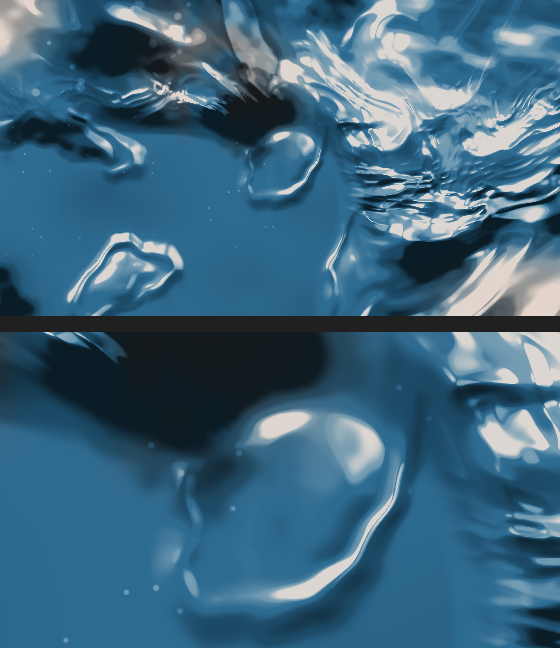
Top: the whole. Bottom: its middle third, enlarged.
Write a Shadertoy shader that draws this texture.

```glsl
const vec3 INK = vec3(0.04, 0.11, 0.15);
const vec3 DEEP = vec3(0.11, 0.29, 0.40);
const vec3 BLUE = vec3(0.18, 0.42, 0.57);
const vec3 SKY = vec3(0.45, 0.61, 0.70);
const vec3 PALE = vec3(0.86, 0.84, 0.82);
const vec3 WARM = vec3(1.07, 0.99, 0.94);

// Lobes and hollows: centre, then radii
const vec4 LOBES[6] = vec4[6](
    vec4(0.92, 0.54, 0.09, 0.17), vec4(1.17, 0.18, 0.12, 0.24),
    vec4(0.41, 0.13, 0.15, 0.10), vec4(0.24, 0.55, 0.22, 0.07),
    vec4(1.27, 0.58, 0.08, 0.22), vec4(1.62, 0.49, 0.26, 0.13));
const float TILTS[6] = float[6](-0.3, -0.4, 0.6, -0.25, 0.35, 0.5);
const vec4 HOLLOWS[6] = vec4[6](
    vec4(0.79, 0.61, 0.11, 0.08), vec4(0.39, 0.84, 0.13, 0.07),
    vec4(1.68, 0.32, 0.17, 0.05), vec4(1.38, 0.14, 0.07, 0.06),
    vec4(0.04, 0.05, 0.09, 0.05), vec4(0.16, 0.56, 0.16, 0.035));

float hash(vec2 p) {
    vec3 q = fract(vec3(p.xyx) * 0.1031);
    q += dot(q, q.yzx + 33.33);
    return fract((q.x + q.y) * q.z);
}

float noise(vec2 p) {
    vec2 i = floor(p), f = fract(p);
    f = f * f * f * (f * (f * 6.0 - 15.0) + 10.0);
    return mix(mix(hash(i), hash(i + vec2(1, 0)), f.x),
               mix(hash(i + vec2(0, 1)), hash(i + vec2(1, 1)), f.x), f.y);
}

float fbm(vec2 p) {
    return 0.57 * noise(p) + 0.29 * noise(p * 2.03 + 7.1) + 0.14 * noise(p * 4.1 + 3.7);
}

// Coordinates along and across a direction
vec2 rotate(vec2 v, float a) {
    return vec2(cos(a) * v.x + sin(a) * v.y, cos(a) * v.y - sin(a) * v.x);
}

float ellipse(vec2 p, vec4 shape, float tilt) {
    return length(rotate(p - shape.xy, tilt) / shape.zw);
}

vec2 wobble(vec2 p, float scale, float amount) {
    return p + amount * (vec2(fbm(p * scale), fbm(p * scale + 31.0)) - 0.5);
}

// Coordinates that fan out around the centre right
vec2 fan(vec2 p) {
    return rotate(p - vec2(1.22, 0.52), mix(-0.7, 0.55, smoothstep(0.6, 1.8, p.x)));
}

// Smeared ridges
float folds(vec2 p, float gain) {
    vec2 q = wobble(fan(p) * vec2(2.5, 3.5), 0.8, 1.9);
    float sum = 0.0, amp = 0.6;
    for (int i = 0; i < 4; i++) {
        float n = 2.0 * noise(q) - 1.0;
        sum += amp * (1.0 - sqrt(n * n + 0.015));
        q = rotate(q, 0.5) * 2.05 + 5.3;
        amp *= gain;
    }
    return sum;
}

// Zero on the calm pool, one where the paste is churned
float churn(vec2 p) {
    float edge = 0.57 - 0.8 * smoothstep(0.9, 1.45, p.x) + 0.3 * (noise(p * 4.0) - 0.5);
    return smoothstep(-0.1, 0.14, p.y - edge) * mix(0.4, 1.0, smoothstep(0.2, 0.62, p.x));
}

float height(vec2 p, float gain) {
    float h = 0.19 * churn(p) * folds(p, gain) + 0.012 * noise(p * 4.0);
    vec2 w = wobble(p, 5.0, 0.16);
    for (int i = 0; i < 6; i++) {
        float r = ellipse(w, LOBES[i], TILTS[i]);
        float rim = (r - 1.0) / 0.16;
        h += 0.026 * exp(-rim * rim) * smoothstep(0.2, 0.7, noise(w * 7.0))
           + 0.04 * smoothstep(1.1, 0.2, r);
    }
    return h;
}

vec3 paintRamp(float t) {
    vec3 c = mix(INK, DEEP, smoothstep(0.0, 0.26, t));
    c = mix(c, BLUE, smoothstep(0.26, 0.45, t));
    c = mix(c, SKY, smoothstep(0.47, 0.67, t));
    return mix(c, PALE, smoothstep(0.7, 1.0, t));
}

float glint(vec3 n, vec3 halfway) {
    return smoothstep(0.87, 1.0, dot(n, normalize(halfway)));
}

void mainImage(out vec4 fragColor, in vec2 fragCoord) {
    vec2 p = fragCoord / iResolution.y;
    float blur = smoothstep(0.17, 0.48, abs(p.y - 0.48));

    // Surface normal, softened away from the focal band
    float gain = mix(0.45, 0.25, blur), e = mix(0.006, 0.028, blur);
    float h = height(p, gain);
    vec2 slope = vec2(height(p + vec2(e, 0), gain), height(p + vec2(0, e), gain)) - h;
    vec3 n = normalize(vec3(-slope / e, 1.0));
    float rough = churn(p);

    // Body light, with broad bright and dark smears
    float tone = 0.40 + 0.35 * dot(n.xy, vec2(-0.35, 0.94)) + 0.16 * (fbm(p * 2.5) - 0.5);
    tone += 0.1 * (1.0 - rough) * (p.y - 0.35 * p.x);
    float smear = fbm(wobble(fan(p) * vec2(3.0, 5.0), 1.0, 1.0) + 11.0);
    tone += rough * (1.15 * (smear - 0.5) + 0.03);
    tone -= 0.3 * rough * smoothstep(0.1, 0.03, h);

    // Translucent lobes and soft, uneven hollows
    vec2 w = wobble(p, 6.0, 0.16);
    float murk = 0.25 + 0.4 * fbm(p * 11.0 + 5.0);
    for (int i = 0; i < 6; i++) {
        float r = ellipse(w, LOBES[i], TILTS[i]);
        tone += 0.28 * smoothstep(1.2, 0.5, r) * (fbm(p * 7.0) - 0.15);
        tone -= murk * smoothstep(1.6, 0.5, ellipse(w, HOLLOWS[i], -0.15));
    }

    // Wet highlights
    float shine = glint(n, vec3(-0.25, 0.65, 0.75)) + 0.7 * glint(n, vec3(0.6, 0.3, 0.75));
    tone += 0.68 * shine * smoothstep(0.15, 0.6, fbm(p * 8.0));

    // Defocused sheet at the upper right and pale corners
    float sheet = smoothstep(1.05, 1.45, p.x) * smoothstep(0.55, 0.82, p.y);
    float streaks = fbm(rotate(p, -0.12) * vec2(4.5, 12.0));
    tone = mix(tone, 0.31 + 0.8 * smoothstep(0.28, 0.82, streaks), 0.88 * sheet);
    float corner = smoothstep(0.38, 0.06, length((p - vec2(1.7, 0.03)) * vec2(0.8, 1.5)))
                 + smoothstep(0.28, 0.04, length(p - vec2(0.0, 0.98)));
    tone += corner * (0.7 * fbm(p * 7.0) - 0.02);

    // Out-of-focus discs at the upper left
    for (int i = 0; i < 16; i++) {
        float k = float(i);
        vec2 c = vec2(0.6 * hash(vec2(k, 2.0)), 0.68 + 0.32 * hash(vec2(k, 8.0)));
        float r = mix(0.01, 0.025, hash(vec2(k, 5.0)));
        tone += 0.2 * smoothstep(r, r * 0.4, length(p - c));
    }

    // Tiny bubbles on the calm pool
    vec2 cell = floor(p * 34.0);
    vec2 seat = 0.3 + 0.4 * vec2(hash(cell + 3.0), hash(cell + 47.0));
    float speck = smoothstep(0.16, 0.04, length(fract(p * 34.0) - seat));
    tone += 0.2 * speck * step(0.93, hash(cell)) * (1.0 - rough) * (1.0 - blur);

    // Greyer, warmer paste in the churned top and corners
    vec3 color = paintRamp(clamp(tone, 0.0, 1.0));
    float luma = dot(color, vec3(0.3, 0.59, 0.11));
    float grey = smoothstep(1.2, 0.3, ellipse(p, vec4(0.68, 0.78, 0.34, 0.24), -0.6));
    grey = clamp(grey * smoothstep(0.3, 0.55, fbm(p * 6.0 + 2.0)) + corner, 0.0, 1.0);
    fragColor = vec4(mix(color, luma * WARM, 0.8 * grey), 1.0);
}
```
